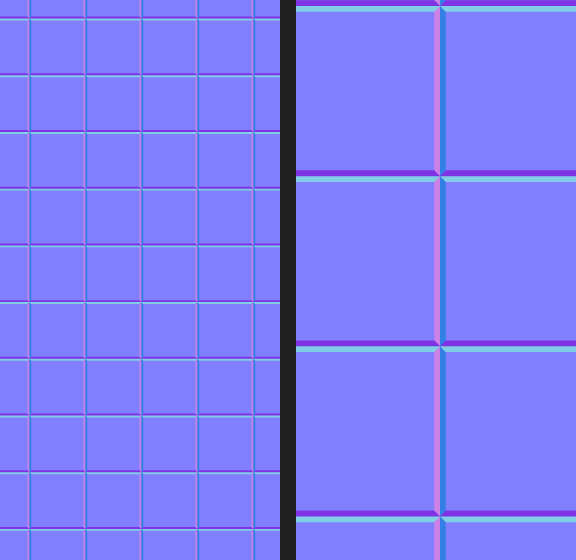
Left, the full canvas; right, a detail of the centre.
This texture map is drawn by a Shadertoy shader. Its source:

```glsl
// Tangent-space normal map of a square tile grid with mitred bevels at the grooves.

const vec2  TILE_COUNT   = vec2(5.0, 9.875);   // tiles across and down the canvas
const vec2  GROOVE_PHASE = vec2(0.524, 0.548); // first groove, in tiles from lower left
const float BEVEL_WIDTH  = 0.034;              // one side of a groove, in tiles
const float BEVEL_TILT   = 0.61;               // sideways part of the bevel normal
const int   AA_STEPS     = 4;                  // samples per pixel along each axis

// Surface normal at a point given in tile units
vec3 tileNormal(vec2 p) {
    // Signed offset from the nearest groove centre on each axis
    vec2 offset = fract(p - GROOVE_PHASE + 0.5) - 0.5;
    vec2 dist = abs(offset);
    if (min(dist.x, dist.y) > BEVEL_WIDTH) return vec3(0.0, 0.0, 1.0);

    // The nearest tile edge sets the slope, so corners meet on the diagonal
    vec2 slope = dist.x < dist.y ? vec2(-sign(offset.x), 0.0)
                                 : vec2(0.0, -sign(offset.y));
    return vec3(slope * BEVEL_TILT, sqrt(1.0 - BEVEL_TILT * BEVEL_TILT));
}

void mainImage(out vec4 fragColor, in vec2 fragCoord) {
    // Average the normal over the pixel to smooth every edge
    vec3 normal = vec3(0.0);
    for (int j = 0; j < AA_STEPS; j++) {
        for (int i = 0; i < AA_STEPS; i++) {
            vec2 jitter = (vec2(i, j) + 0.5) / float(AA_STEPS) - 0.5;
            vec2 uv = (fragCoord + jitter) / iResolution.xy;
            normal += tileNormal(uv * TILE_COUNT);
        }
    }
    normal /= float(AA_STEPS * AA_STEPS);

    // Encode from -1..1 to 0..1
    fragColor = vec4(normal * 0.5 + 0.5, 1.0);
}
```
